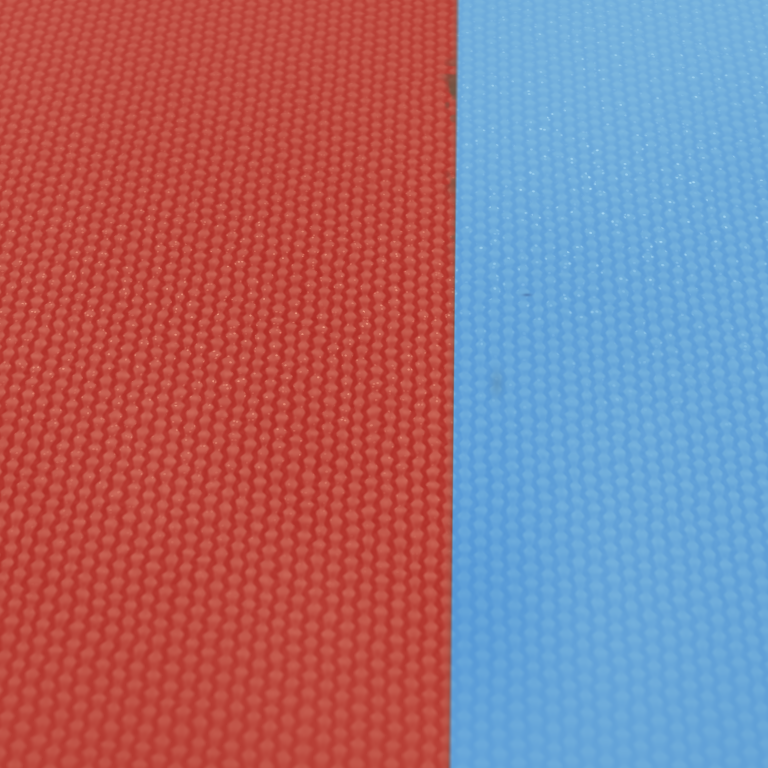
Reproduce this texture procedurally as a WebGL 1 fragment shader.

```glsl
precision highp float;

uniform vec2 u_resolution;

#define COLUMN_PITCH 0.0195
#define ROW_PITCH 0.0172
#define CENTER_X 0.616
#define SEAM_OFFSET 0.025
#define FOCUS_Y 0.50
#define RED_GAP vec3(0.70, 0.205, 0.175)
#define RED_BEAD vec3(0.78, 0.375, 0.32)
#define BLUE_GAP vec3(0.355, 0.61, 0.84)
#define BLUE_BEAD vec3(0.45, 0.69, 0.86)
#define SEAM_SHADE vec3(0.40, 0.32, 0.27)

const float TAU = 6.28318;

float hash(vec2 p) {
  p = fract(p * vec2(0.1031, 0.1137));
  p += dot(p, p.yx + 33.33);
  return fract((p.x + p.y) * p.x * 7.31 + p.y * 13.7);
}

float noise(vec2 p) {
  vec2 i = floor(p);
  vec2 f = fract(p);
  f = f * f * (3.0 - 2.0 * f);
  float low = mix(hash(i), hash(i + vec2(1.0, 0.0)), f.x);
  float high = mix(hash(i + vec2(0.0, 1.0)), hash(i + 1.0), f.x);
  return mix(low, high, f.y);
}

float spot(vec2 p, vec2 center, vec2 radius) {
  vec2 d = (p - center) / radius;
  return exp(-dot(d, d));
}

// Staggered columns of teardrop beads joined by narrow necks.
float weave(vec2 p, float softness) {
  float column = floor(p.x);
  float across = abs(fract(p.x) - 0.5);
  float along = p.y + 0.5 * mod(column, 2.0) + 0.16 * hash(vec2(column + 200.0, 7.0));
  float phase = TAU * (fract(along) - 0.5);
  float width = 0.30 + 0.09 * cos(phase) + 0.025 * sin(2.0 * phase);
  float body = 1.0 - smoothstep(width - softness, width + softness, across);
  float crown = 0.72 + 0.28 * cos(phase - 0.7);
  return body * crown;
}

// Scattered tiny glints, one candidate per cell.
float glints(vec2 p, float threshold) {
  vec2 cell = floor(p);
  vec2 center = 0.3 + 0.4 * vec2(hash(cell + 311.0), hash(cell + 517.0));
  float dotMask = 1.0 - smoothstep(0.1, 0.5, length(fract(p) - center));
  return dotMask * smoothstep(threshold, 1.0, hash(cell + 131.0));
}

void main() {
  vec2 uv = gl_FragCoord.xy / u_resolution;
  float pixel = 1.0 / u_resolution.x;

  // Receding plane: columns converge and rows compress toward the top.
  float scale = 1.2 - 0.4 * uv.y;
  float planeX = (uv.x - CENTER_X) / scale;
  float planeY = 2.5 / scale + 0.06 * planeX;
  vec2 cloth = vec2(planeX / COLUMN_PITCH, planeY / ROW_PITCH);
  cloth += 0.22 * (vec2(noise(cloth * 0.7 + 150.0), noise(cloth * 0.7 + 270.0)) - 0.5);

  // Shallow depth of field around a horizontal band.
  float defocus = smoothstep(0.08, 0.55, abs(uv.y - FOCUS_Y));
  float relief = weave(cloth, mix(0.11, 0.19, defocus));
  relief = mix(relief, 0.52, 0.45 * defocus);
  float grain = noise(cloth * 4.0 + 400.0) - 0.5;
  float broad = noise(uv * 5.0 + 20.0) - 0.5;

  // Red panel.
  vec3 red = mix(RED_GAP, RED_BEAD, relief);
  red += vec3(0.03, 0.045, 0.04) * grain * (1.0 - 0.7 * defocus);
  red += vec3(0.012, 0.02, 0.018) * broad;
  red += vec3(0.02, 0.03, 0.03) * smoothstep(0.75, 1.0, uv.y) * (1.0 - uv.x);
  float redFocus = spot(uv, vec2(0.3, 0.58), vec2(0.5, 0.22));
  red += vec3(0.17, 0.24, 0.20) * glints(cloth * 4.0 + 600.0, 0.8) * relief * redFocus;

  // Blue panel.
  vec3 blue = mix(BLUE_GAP, BLUE_BEAD, 0.15 + 0.75 * relief);
  blue += vec3(0.025, 0.02, 0.01) * (grain * (1.0 - defocus) + broad);
  blue += vec3(0.05, 0.04, 0.015) * smoothstep(0.55, 1.0, uv.y);
  blue -= vec3(0.03, 0.02, 0.0) * spot(uv, vec2(0.61, 0.25), vec2(0.12, 0.3));
  float blueFocus = spot(uv, vec2(0.8, 0.78), vec2(0.4, 0.25));
  blue += vec3(0.22, 0.17, 0.10) * glints(cloth * 3.0 + 800.0, 0.84) * relief * blueFocus;

  // Faint smudge and fleck on the blue side.
  blue = mix(blue, vec3(0.34, 0.53, 0.68), 0.45 * spot(uv, vec2(0.647, 0.501), vec2(0.008, 0.016)));
  blue = mix(blue, vec3(0.25, 0.40, 0.62), 0.55 * spot(uv, vec2(0.686, 0.616), vec2(0.006, 0.002)));

  // Seam with a thin shadow and worn patches along its red side.
  float seam = uv.x - (CENTER_X - SEAM_OFFSET * scale);
  float blur = pixel + 0.0025 * defocus;
  float wear = spot(uv, vec2(0.59, 0.88), vec2(0.012, 0.04));
  wear += 0.6 * spot(uv, vec2(0.59, 0.765), vec2(0.009, 0.018));
  wear += 0.5 * spot(uv, vec2(0.59, 0.69), vec2(0.008, 0.014));
  wear *= smoothstep(0.35, 0.75, noise(uv * 110.0));
  red = mix(red, vec3(0.38, 0.34, 0.27), 0.8 * clamp(wear, 0.0, 1.0));
  red = mix(red, SEAM_SHADE, 0.6 * exp(-abs(seam) / 0.003));
  vec3 color = mix(red, blue, smoothstep(-blur, blur, seam));

  gl_FragColor = vec4(clamp(color, 0.0, 1.0), 1.0);
}
```
